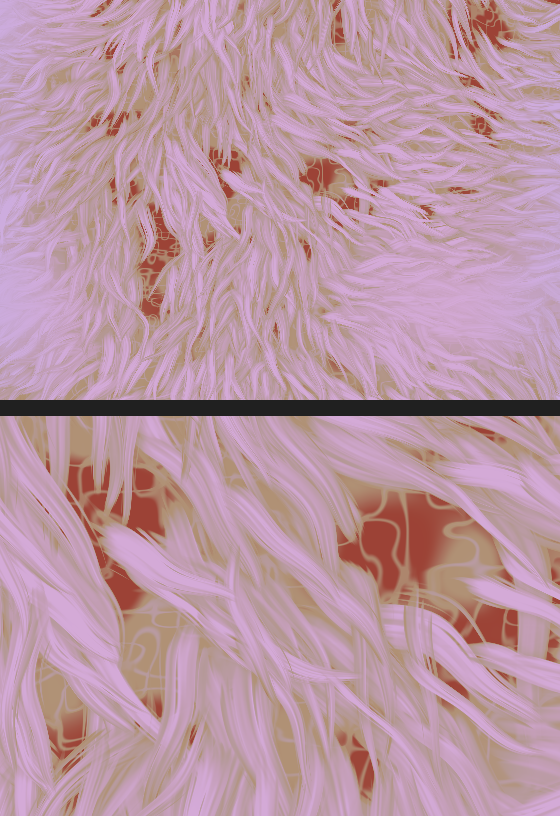
Top: the whole. Bottom: its middle third, enlarged.
A Shadertoy shader for this texture:

```glsl
// Shaggy pale pink fur: overlapping frayed locks over rust-coloured gaps.

#define LAYERS 9            // sheets of locks, deepest first
#define COARSE 5.6          // cells per canvas height, deepest sheet
#define FINE 11.0           // cells per canvas height, top sheet
#define LOCK_WIDTH 0.24     // half width of the widest lock, in cells
#define FRAY 2.0            // raggedness of lock edges
#define STRAND_CONTRAST 0.7 // light and dark of single strands
#define SHADOW 0.16         // darkening beside each lock
#define GAP_AMOUNT 0.88     // share of locks missing inside a gap
#define WAVE 0.045          // waviness of the hair
#define HAZE 0.8            // strength of the soft pale areas

const float PI = 3.14159;

float hash(vec2 p) {
    return fract(sin(dot(p, vec2(127.1, 311.7))) * 43758.5453);
}

float noise(vec2 p) {
    vec2 i = floor(p), f = fract(p);
    f = f * f * (3.0 - 2.0 * f);
    return mix(mix(hash(i), hash(i + vec2(1, 0)), f.x),
               mix(hash(i + vec2(0, 1)), hash(i + vec2(1, 1)), f.x), f.y);
}

// Combing direction: down-left on the left, fanning to the right
float flowAngle(vec2 p) {
    float fan = mix(-2.0, -0.55, smoothstep(0.15, 1.2, p.x));
    float sweep = 0.7 * smoothstep(0.6, 1.0, p.y) * smoothstep(1.1, 0.6, p.x);
    return fan - sweep + 1.4 * (noise(p * 4.5 + 3.7) - 0.5);
}

// Soft, out-of-focus pale areas
float hazeAt(vec2 uv) {
    vec2 left = (uv - vec2(0.04, 0.22)) / vec2(0.14, 0.16);
    vec2 right = (uv - vec2(0.82, 0.23)) / vec2(0.19, 0.16);
    vec2 corner = (uv - vec2(0.0, 0.97)) / vec2(0.11, 0.16);
    vec2 side = (uv - vec2(1.03, 0.42)) / vec2(0.12, 0.25);
    vec2 rim = (uv - vec2(-0.02, 0.55)) / vec2(0.08, 0.25);
    float sum = exp(-dot(left, left)) + exp(-dot(right, right))
              + exp(-dot(corner, corner)) + 0.7 * exp(-dot(side, side))
              + 0.7 * exp(-dot(rim, rim));
    return min(sum, 1.0);
}

// Clustered places where the undercoat shows, rarer at the lower right
float gapAt(vec2 p) {
    float n = 0.65 * noise(p * 13.0 + 21.0) + 0.35 * noise(p * 5.0 + 4.0);
    n -= 0.15 * smoothstep(1.3, 1.9, p.x + 1.0 - p.y);
    return smoothstep(0.54, 0.7, n);
}

// Paints one lock over the tone beneath it
float paintLock(float tone, vec2 p, vec2 cell, float scale, float depth) {
    vec2 id = cell + 37.0 * depth;
    float r1 = hash(id), r2 = hash(id + 5.3), r3 = hash(id + 9.1);
    vec2 centre = (cell + vec2(r1, r2)) / scale;

    // Along and across the curved lock
    float angle = flowAngle(centre) + 0.9 * (r3 - 0.5);
    vec2 dir = vec2(cos(angle), sin(angle));
    vec2 d = (p - centre) * scale;
    float u = dot(d, dir) / 0.92;
    if (abs(u) >= 1.0) return tone;
    float v = dot(d, vec2(-dir.y, dir.x));
    v += 0.6 * (r1 - 0.5) * (u * u - 0.3) + 0.03 * sin(u * 5.0 + r2 * 6.0);
    float t = 0.5 + 0.5 * u;
    float size = mix(0.35, 1.0, hash(id + 17.9));
    float width = LOCK_WIDTH * size * smoothstep(0.0, 0.3, t) * pow(1.0 - t, 0.6) + 0.006;
    float edge = abs(v) / width;
    if (edge > 2.0) return tone;
    if (hash(id + 13.7) < GAP_AMOUNT * gapAt(centre)) return tone;

    // Strands gather towards the tip
    float s = v / (0.08 + 0.18 * (1.0 - t));
    vec2 seed = 50.0 * vec2(r2, r3);
    float strand = 0.5 * noise(vec2(s * 4.0, t * 2.5) + seed)
                 + 0.5 * noise(vec2(s * 10.0, t * 3.5) + seed.yx);
    float cover = smoothstep(1.1, 0.65, edge + FRAY * (strand - 0.5));
    cover *= 0.95 * smoothstep(0.0, 0.25, t) * smoothstep(1.0, 0.9, t);
    float light = 0.66 + STRAND_CONTRAST * (strand - 0.5) + 0.2 * sin(PI * t)
                - 0.12 * min(edge * edge, 1.5) + 0.2 * (r3 - 0.5)
                + 0.25 * (noise(centre * 4.0 + 9.0) - 0.5) + 0.008 * depth;

    tone *= 1.0 - SHADOW * smoothstep(2.0, 0.7, edge) * sin(PI * t);
    return mix(tone, light, cover);
}

// Rust, brown, olive, tan, pink, lavender
vec3 furColour(float tone) {
    vec3 c = mix(vec3(0.61, 0.26, 0.21), vec3(0.65, 0.42, 0.35), smoothstep(0.1, 0.27, tone));
    c = mix(c, vec3(0.69, 0.57, 0.46), smoothstep(0.22, 0.38, tone));
    c = mix(c, vec3(0.71, 0.60, 0.60), smoothstep(0.4, 0.6, tone));
    c = mix(c, vec3(0.77, 0.62, 0.72), smoothstep(0.56, 0.79, tone));
    return mix(c, vec3(0.83, 0.665, 0.845), smoothstep(0.74, 1.0, tone));
}

void mainImage(out vec4 fragColor, in vec2 fragCoord) {
    vec2 uv = fragCoord / iResolution.xy;
    vec2 p = fragCoord / iResolution.y;
    vec2 q = p + WAVE * (vec2(noise(p * 7.0), noise(p * 7.0 + 31.0)) - 0.5);

    // Undercoat crossed by wiry hairs
    float wire = smoothstep(0.09, 0.0, abs(noise(q * vec2(55.0, 30.0)) - 0.5))
               + smoothstep(0.09, 0.0, abs(noise(q * vec2(30.0, 60.0) + 8.0) - 0.5));
    float tone = mix(0.42, 0.1, gapAt(q)) + 0.22 * min(wire, 1.0);

    // Sheets of locks, coarse to fine
    for (int k = 0; k < LAYERS; k++) {
        float depth = float(k);
        float scale = mix(COARSE, FINE, depth / float(LAYERS - 1));
        vec2 base = floor(q * scale);
        for (int j = -1; j <= 1; j++)
            for (int i = -1; i <= 1; i++)
                tone = paintLock(tone, q, base + vec2(i, j), scale, depth);
    }

    // Pale haze with a cool rim
    tone = mix(tone, 0.97, HAZE * hazeAt(uv));
    vec3 colour = furColour(tone);
    float rim = smoothstep(0.3, 0.55, abs(uv.x - 0.5));
    colour += vec3(-0.03, 0.01, 0.03) * rim * smoothstep(0.6, 0.9, tone);
    fragColor = vec4(colour, 1.0);
}
```
